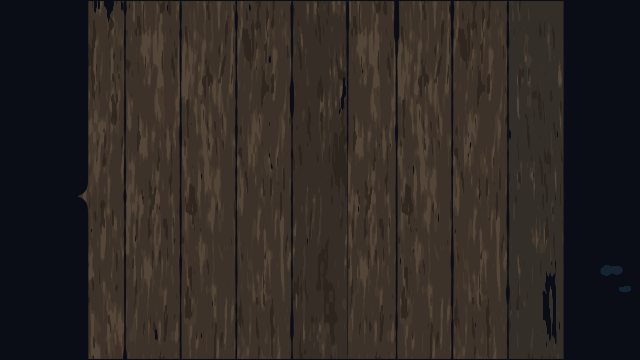
Write a WebGL 1 fragment shader that draws this texture.

```glsl
precision highp float;
// Nine worn vertical planks on a near-black ground, split by rough dark seams.
// Stretched noise and sine grain are cut into flat tones; the wear pattern
// returns every four planks, with local chips and blotches on top.

uniform vec2 u_resolution;

// Layout, in units of canvas height
const float ASPECT = 16.0 / 9.0;
const float PLANKS = 9.0;
const float LEFT_EDGE = 0.2454;
const float FIRST_SEAM = 0.3472;
const float PITCH = 0.1546;
const float NARROWING = 0.0185;   // the sixth plank is cut slimmer
const float SEAM_HALF = 0.0027;
const float FRAME = 0.003;
const float WEAR_PERIOD = 4.0;

// Tone cuts
const float MID_CUT = 0.64;
const float LIGHT_CUT = 0.76;
const float DARK_CUT = 0.71;
const float CHIP_CUT = 0.88;
const float CUT_SOFT = 0.025;
const float GRAIN_FREQ = 390.0;

// Wear patch of each plank kind: strength, centre and height
const vec4 WEAR_STRENGTH = vec4(0.13, 0.19, 0.19, 0.08);
const vec4 WEAR_X = vec4(0.45, 0.45, 0.30, 0.55);
const vec4 WEAR_Y = vec4(0.42, 0.63, 0.72, 0.36);
const vec4 WEAR_HEIGHT = vec4(0.60, 0.30, 0.36, 0.45);

const vec3 GROUND = vec3(0.042, 0.052, 0.085);
const vec3 FLECK_BLUE = vec3(0.08, 0.14, 0.20);
const vec3 WOOD = vec3(0.240, 0.198, 0.160);
const vec3 WOOD_SHADED = vec3(0.212, 0.180, 0.148);
const vec3 WOOD_GREY = vec3(0.203, 0.180, 0.160);
const vec3 WOOD_MID = vec3(0.272, 0.224, 0.182);
const vec3 WOOD_LIGHT = vec3(0.325, 0.270, 0.220);
const vec3 WOOD_DARK = vec3(0.165, 0.135, 0.105);

float hash(vec2 p) {
  return fract(sin(dot(p, vec2(127.1, 311.7))) * 4375.85);
}

float noise(vec2 p) {
  vec2 i = floor(p), f = fract(p);
  f = f * f * (3.0 - 2.0 * f);
  return mix(mix(hash(i), hash(i + vec2(1.0, 0.0)), f.x),
             mix(hash(i + vec2(0.0, 1.0)), hash(i + 1.0), f.x), f.y);
}

// Two octaves drawn out along the plank
float streaks(vec2 p, float seed) {
  return 0.6 * noise(p * vec2(105.0, 11.0) + seed * 17.3)
       + 0.4 * noise(p * vec2(190.0, 34.0) + seed * 31.7);
}

float spot(vec2 p, vec2 centre, vec2 radius) {
  vec2 d = (p - centre) / radius;
  return exp(-dot(d, d));
}

float cut(float level, float value) {
  return smoothstep(level - CUT_SOFT, level + CUT_SOFT, value);
}

float seamX(float i) {
  float x = FIRST_SEAM + PITCH * (i - 1.0) - NARROWING * step(5.5, i);
  return i < 0.5 ? LEFT_EDGE : x;
}

void main() {
  vec2 p = gl_FragCoord.xy / u_resolution * vec2(ASPECT, 1.0);
  float px = 1.0 / u_resolution.y;

  // Find the plank and draw the seams, wider and rougher near the top
  float plank = 0.0, gap = 0.0;
  for (int n = 1; n < 9; n++) {
    float i = float(n), x = seamX(i);
    plank += step(x, p.x);
    float rough = noise(vec2(i * 7.3, p.y * 42.0));
    float bulge = smoothstep(0.72, 0.95, noise(vec2(i * 3.1, p.y * 11.0)));
    float width = SEAM_HALF * (0.55 + 0.7 * rough + 1.1 * bulge
                + 0.8 * rough * smoothstep(0.8, 1.0, p.y));
    if (n == 5) width *= mix(0.15, 1.0, smoothstep(0.55, 0.62, p.y));
    gap = max(gap, 1.0 - smoothstep(width - px * 0.7, width + px * 0.7, abs(p.x - x)));
  }

  // Plank coordinates, aligned to the right side so repeats line up
  float kind = mod(plank, WEAR_PERIOD);
  float shaded = step(3.5, plank) * (1.0 - step(0.5, kind));
  float seed = kind + shaded * plank;
  vec2 q = vec2(p.x - seamX(plank + 1.0) + PITCH, p.y);
  vec4 pick = vec4(equal(vec4(kind), vec4(0.0, 1.0, 2.0, 3.0)));
  vec2 bent = q;
  bent.x += 0.006 * sin(q.y * 5.0 + seed * 2.0) + 0.002 * sin(q.y * 17.0 + seed);

  // Light grain gathers in the wear patch
  vec2 patchCentre = vec2(dot(pick, WEAR_X) * PITCH, dot(pick, WEAR_Y));
  vec2 patchSize = vec2(PITCH * 0.5, dot(pick, WEAR_HEIGHT));
  float wear = mix(dot(pick, WEAR_STRENGTH), -0.06, shaded) * spot(q, patchCentre, patchSize);
  float light = streaks(bent, seed) + wear + 0.04 * sin(bent.x * GRAIN_FREQ);

  // Dark knots and stains
  float stain = pick.w * spot(q, vec2(0.045, 0.92), vec2(0.025, 0.06))
              + spot(p, vec2(0.91, 0.16), vec2(0.025, 0.13))
              + spot(p, vec2(0.94, 0.50), vec2(0.022, 0.15));
  float dark = streaks(bent, seed + 9.0) + 0.26 * stain;

  vec3 wood = mix(WOOD, plank > 7.5 ? WOOD_GREY : WOOD_SHADED, shaded);
  wood = mix(wood, mix(WOOD_MID, wood, 0.4 * shaded), cut(MID_CUT, light));
  wood = mix(wood, WOOD_LIGHT, cut(LIGHT_CUT, light));
  wood = mix(wood, WOOD_DARK, 0.8 * cut(DARK_CUT, dark));

  // Chips where the wood has broken away
  float broken = spot(p, vec2(0.30, 1.0), vec2(0.05, 0.045))
               + spot(p, vec2(0.953, 0.75), vec2(0.012, 0.08))
               + spot(p, vec2(0.829, 0.965), vec2(0.012, 0.04))
               + spot(p, vec2(1.528, 0.145), vec2(0.03, 0.10));
  gap = max(gap, cut(CHIP_CUT, streaks(p, 21.0) + 0.45 * broken));

  // Outer border, with a splinter on the left
  float leftX = LEFT_EDGE - 0.03 * exp(-abs(p.y - 0.455) * 90.0);
  float inside = min(min(p.x - leftX, seamX(PLANKS) - p.x), min(p.y, 1.0 - p.y) - FRAME);
  float solid = smoothstep(-px * 0.7, px * 0.7, inside) * (1.0 - gap);

  // Faint blue flecks on the ground
  float fleck = spot(p, vec2(1.70, 0.25), vec2(0.04, 0.018))
              + spot(p, vec2(1.737, 0.197), vec2(0.018, 0.013));
  float ragged = fleck * (0.6 + 0.8 * noise(p * 60.0));
  vec3 ground = mix(GROUND, FLECK_BLUE, cut(0.5, ragged));

  gl_FragColor = vec4(mix(ground, wood, solid), 1.0);
}
```
